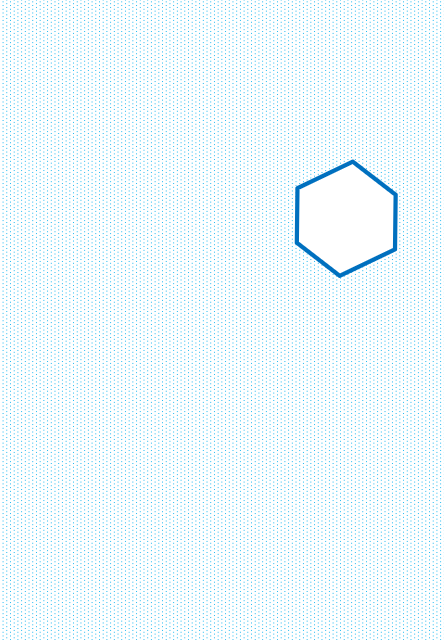
This pattern is drawn by a WebGL 2 fragment shader. Its source:

```glsl
#version 300 es
precision highp float;
// A white sheet covered by a fine staggered grid of tiny blue squares, with
// one white, blue-outlined hexagon on the right. The squares are box-filtered
// analytically; the hexagon is a signed polygon distance. Unit: canvas height.

#define DOT_PITCH 0.005794
#define DOT_SIZE 0.001448
#define GRID_ORIGIN vec2(0.0048, 0.9971)
#define HEX_CENTER vec2(0.5410, 0.6582)
#define STROKE_HALF 0.0033
#define PAPER vec3(1.0)
#define DOT_COLOR vec3(0.0, 0.69, 0.94)
#define STROKE_COLOR vec3(0.0, 0.44, 0.75)

uniform vec2 u_resolution;
out vec4 fragColor;

// Share of a pixel covered by a square at offset d from its center
float squareCoverage(vec2 d, float pixel) {
    vec2 overlap = 0.5 * (DOT_SIZE + pixel) - abs(d);
    overlap = clamp(overlap, 0.0, min(DOT_SIZE, pixel)) / pixel;
    return overlap.x * overlap.y;
}

// Square grid with every second column shifted by half a pitch
float dotGrid(vec2 p, float pixel) {
    vec2 q = (p - GRID_ORIGIN) / DOT_PITCH;
    float column = floor(q.x + 0.5);
    q.y += 0.5 * mod(column, 2.0);
    vec2 d = (fract(q + 0.5) - 0.5) * DOT_PITCH;
    return squareCoverage(d, pixel);
}

// Corners of a point-symmetric hexagon, in clockwise order
vec2 hexCorner(int i) {
    int k = i % 3;
    vec2 c = k == 0 ? vec2(0.0102, 0.0892)
           : k == 1 ? vec2(0.0772, 0.0375)
                    : vec2(0.0762, -0.0478);
    return i % 6 < 3 ? c : -c;
}

// Signed distance to the hexagon, negative inside
float hexDistance(vec2 p) {
    float nearest = 1e3;
    float side = -1e3;
    for (int i = 0; i < 6; i++) {
        vec2 a = hexCorner(i);
        vec2 edge = hexCorner(i + 1) - a;
        vec2 v = p - a;
        float t = clamp(dot(v, edge) / dot(edge, edge), 0.0, 1.0);
        nearest = min(nearest, length(v - edge * t));
        side = max(side, dot(v, vec2(-edge.y, edge.x)));
    }
    return side > 0.0 ? nearest : -nearest;
}

void main() {
    float pixel = 1.0 / u_resolution.y;
    vec2 p = gl_FragCoord.xy * pixel;

    // Dotted sheet
    vec3 color = mix(PAPER, DOT_COLOR, dotGrid(p, pixel));

    // Hexagon: plain fill, then outline
    float d = hexDistance(p - HEX_CENTER);
    color = mix(color, PAPER, clamp(0.5 - d / pixel, 0.0, 1.0));
    float stroke = clamp(0.5 - (abs(d) - STROKE_HALF) / pixel, 0.0, 1.0);
    color = mix(color, STROKE_COLOR, stroke);

    fragColor = vec4(color, 1.0);
}
```
